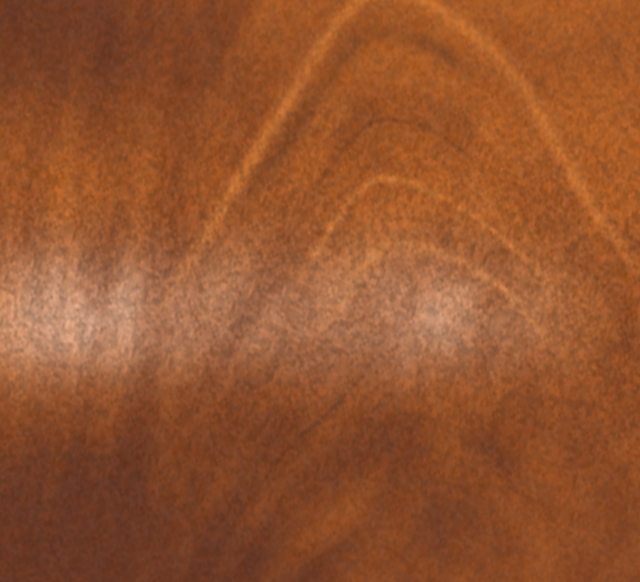
Write a Shadertoy shader that draws this texture.

```glsl
#define DARK_WOOD vec3(0.41, 0.22, 0.145)
#define MID_WOOD vec3(0.535, 0.285, 0.145)
#define WARM_WOOD vec3(0.66, 0.36, 0.155)
#define VEIN_LIGHT vec3(0.81, 0.48, 0.22)
#define VEIN_DARK vec3(0.36, 0.21, 0.14)
#define SHEEN vec3(0.81, 0.62, 0.51)
#define GRAIN_SCALE 128.0
#define GRAIN_CONTRAST 0.31
#define SHEEN_HEIGHT 0.45

float hash(vec2 p) {
    vec3 q = fract(p.xyx * vec3(0.1031, 0.1030, 0.0973));
    q += dot(q, q.yzx + 33.33);
    return fract((q.x + q.y) * q.z);
}

float noise(vec2 p) {
    vec2 i = floor(p), f = fract(p);
    f = f * f * (3.0 - 2.0 * f);
    return mix(mix(hash(i), hash(i + vec2(1, 0)), f.x),
               mix(hash(i + vec2(0, 1)), hash(i + vec2(1, 1)), f.x), f.y);
}

float fbm(vec2 p) {
    float sum = 0.0, weight = 0.53;
    for (int i = 0; i < 4; i++) {
        sum += weight * noise(p);
        p = mat2(1.6, 1.2, -1.2, 1.6) * p + 7.3;
        weight *= 0.5;
    }
    return sum;
}

// Fall of an arch below its apex: straight left leg, rounded right leg
float archDrop(float dx) {
    float left = sqrt(0.0144 + 2.9 * dx * dx) - 0.12;
    return dx < 0.0 ? left : 3.0 * dx * dx;
}

// Gently bent flecks of two sizes, slightly longer along the wood
float grain(vec2 p) {
    vec2 q = p * GRAIN_SCALE * vec2(1.0, 0.8);
    float coarse = noise(q + 2.0 * noise(q * 0.2));
    float fine = noise(mat2(1.5, 0.6, -0.6, 1.5) * q + 31.0);
    return 0.5 * coarse + 0.5 * fine - 0.5;
}

void mainImage(out vec4 fragColor, in vec2 fragCoord) {
    vec2 p = fragCoord / iResolution.y;
    float wobble = fbm(p * 5.0) - 0.5;
    float patches = fbm(p * vec2(13.0, 9.0) + 4.0) - 0.5;

    // Arch field: equal levels follow one growth ring
    float centre = 0.66 + 0.05 * smoothstep(0.68, 0.45, p.y) * smoothstep(0.45, 0.65, p.x);
    float dx = p.x - centre;
    float drop = archDrop(dx);
    float level = p.y + drop + 0.035 * wobble + 0.012 * patches;
    float slope = dx < 0.0 ? 2.9 * dx / (drop + 0.12) : 6.0 * dx;
    float steepness = sqrt(1.0 + slope * slope);

    // Broad tone: warm upper right, dark corners on the left
    float warmth = 0.8 * smoothstep(0.15, 0.75, p.x) * smoothstep(0.25, 0.65, p.y);
    warmth = max(warmth, 0.5 * smoothstep(0.5, 0.7, p.y) * smoothstep(0.95, 0.7, p.y));
    warmth += 0.3 * smoothstep(0.6, 1.05, p.x) * smoothstep(0.5, 0.1, p.y);
    float gloom = smoothstep(0.7, 0.0, p.x) * smoothstep(0.38, 0.0, p.y);
    gloom = max(gloom, 0.85 * smoothstep(0.65, 0.05, p.x) * smoothstep(0.65, 1.0, p.y));
    gloom += 0.25 * smoothstep(0.38, 0.2, p.y);

    // Streaks: rings on the left leg, patches to the right, upright fibres at far left
    float rings = fbm(vec2(level * 13.0, p.y * 3.0 + p.x * 2.0)) - 0.5;
    float fibres = fbm(vec2(p.x * 20.0 - p.y * 3.0, p.y * 2.5)) - 0.5;
    rings = mix(rings, patches, 0.65 * smoothstep(0.55, 0.8, p.x));
    float streak = mix(fibres, rings, smoothstep(0.2, 0.45, p.x));

    float tone = warmth - gloom + 1.4 * streak + 0.5 * wobble + 0.7 * patches;
    vec3 color = mix(MID_WOOD, WARM_WOOD, clamp(tone, 0.0, 1.0));
    color = mix(color, DARK_WOOD, clamp(-tone, 0.0, 1.0));

    // Veins: apex level, half width, reach down the legs, strength (negative is dark)
    vec4 veins[7] = vec4[7](
        vec4(1.015, 0.014, 0.68, 0.66), vec4(0.945, 0.018, 0.40, -0.45),
        vec4(0.790, 0.005, 0.18, -0.38), vec4(0.693, 0.007, 0.24, 0.66),
        vec4(0.580, 0.010, 0.18, 0.58), vec4(0.426, 0.0045, 0.42, -0.55),
        vec4(0.860, 0.010, 0.30, 0.14));
    for (int i = 0; i < 7; i++) {
        vec4 v = veins[i];
        float d = (level - v.x) / (steepness * v.y);
        float rightFade = v.w < 0.0 ? smoothstep(0.19, 0.10, dx) : 1.0;
        float fade = smoothstep(v.z, v.z * 0.5, drop) * rightFade;
        float broken = 0.55 + 0.6 * noise(p * 16.0 + 5.0 * v.x);
        float mask = exp(-d * d) * fade * min(broken, 1.0);
        color = mix(color, v.w > 0.0 ? VEIN_LIGHT : VEIN_DARK, mask * abs(v.w));
    }

    // Sheen: a wide horizontal glow, sharper below, weaker to the right
    float h = p.y - SHEEN_HEIGHT + 0.04 * wobble;
    float glow = exp(-pow(abs(h) / (h > 0.0 ? 0.125 : 0.09), 2.2));
    float spread = 0.78 * smoothstep(0.6, 0.15, p.x) * smoothstep(-0.15, 0.1, p.x);
    spread += 0.66 * exp(-pow((p.x - 0.72) / 0.18, 2.0));
    spread = max(spread, 0.5 * smoothstep(1.12, 0.75, p.x));
    glow *= spread * (1.0 + 0.8 * streak + 0.6 * patches);
    color = mix(color, SHEEN, clamp(glow * 1.05, 0.0, 0.88));

    // Pale upright fibres crossing the sheen at the far left
    float pale = smoothstep(0.55, 0.85, noise(vec2(p.x * 24.0 + 0.8 * wobble, p.y * 3.0)));
    pale *= smoothstep(0.35, 0.2, p.x) * smoothstep(0.3, 0.45, p.y) * smoothstep(0.95, 0.6, p.y);
    color += 0.07 * pale * vec3(0.9, 0.6, 0.3);

    // Surface grain, strongest across the middle, with a faint tint variation
    float centreGrain = exp(-pow((p.y - 0.52) / 0.3, 2.0));
    float fleck = grain(p) * (0.65 + 0.55 * centreGrain);
    float tint = noise(p * 70.0 + 11.0) - 0.5;
    color *= 1.0 + GRAIN_CONTRAST * fleck;
    color += tint * vec3(0.02, -0.01, -0.03);

    fragColor = vec4(clamp(color, 0.0, 1.0), 1.0);
}
```
